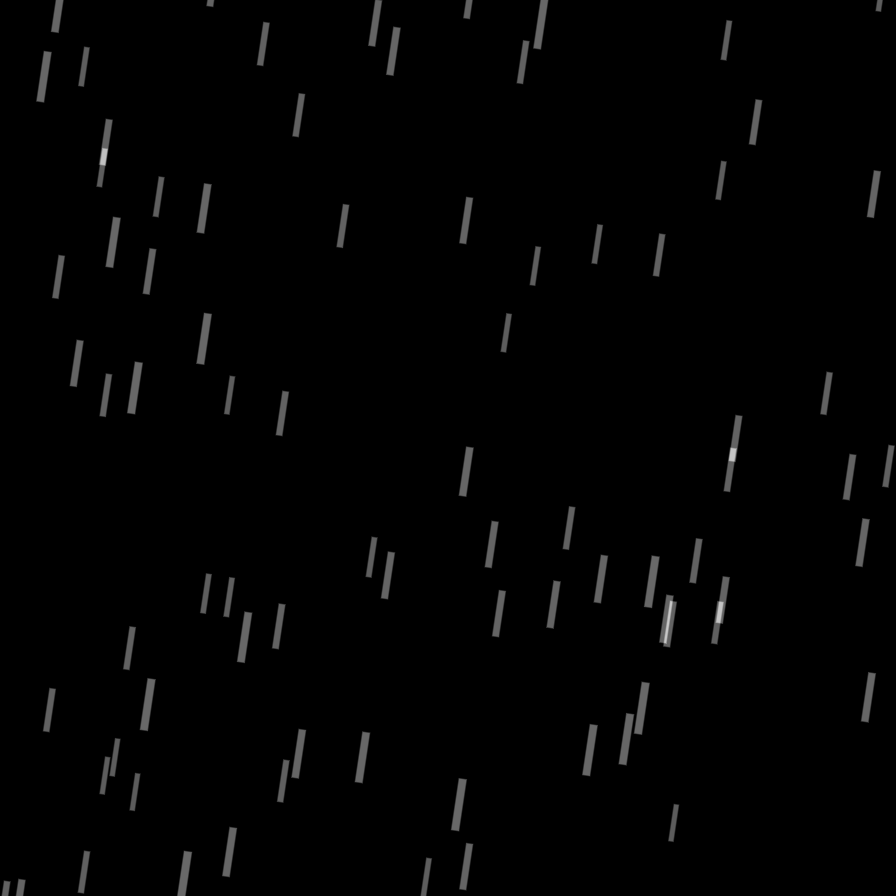
A Shadertoy shader for this pattern:

```glsl
float hash(float n) {
    return fract(sin(n * 12.9898) * 43758.5453);
}

// Signed distance to a box centred on the origin
float boxDistance(vec2 p, vec2 halfSize) {
    vec2 q = abs(p) - halfSize;
    return length(max(q, 0.0)) + min(max(q.x, q.y), 0.0);
}

void mainImage(out vec4 fragColor, in vec2 fragCoord) {
    vec2 uv = fragCoord / iResolution.y;
    float aspect = iResolution.x / iResolution.y;
    float pixel = 1.0 / iResolution.y;

    // Shared fall direction, leaning slightly to the right at the top
    vec2 along = normalize(vec2(0.15, 1.0));
    vec2 across = vec2(along.y, -along.x);

    float light = 0.0;
    for (int i = 0; i < 84; i++) {
        float id = float(i) + 1.0;

        // Scatter a little past the borders so some streaks are cut off
        vec2 centre = vec2(hash(id), hash(id + 137.3)) * 1.04 - 0.02;
        centre.x *= aspect;

        // Nearer drops are longer, wider and a bit brighter
        float nearness = hash(id + 291.7);
        vec2 halfSize = mix(vec2(0.0028, 0.0205), vec2(0.0045, 0.0295), nearness);

        vec2 offset = uv - centre;
        float d = boxDistance(vec2(dot(offset, across), dot(offset, along)), halfSize);
        light += mix(0.36, 0.41, nearness) * (1.0 - smoothstep(-pixel, pixel, d));
    }

    fragColor = vec4(vec3(min(light, 1.0)), 1.0);
}
```
